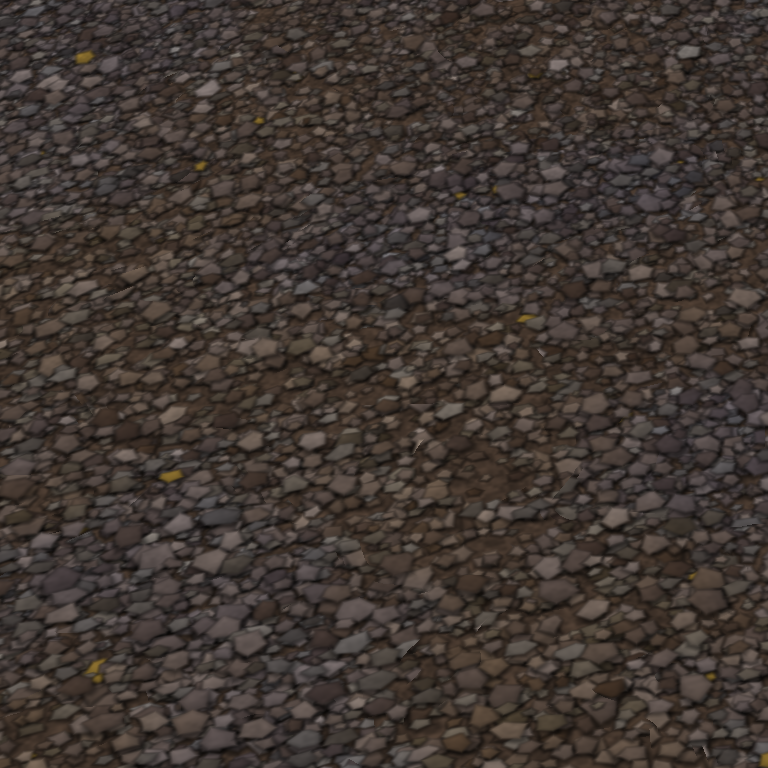
A WebGL 2 fragment shader for this texture:

```glsl
#version 300 es
precision highp float;
// Gravel ground seen at a slant: layers of jittered cells each hold one
// angular stone, painted far to near over brown soil. Stones shrink with
// distance, lean to the right and cast soft contact shadows.

uniform vec2 u_resolution;
out vec4 fragColor;

const float STONE_SIZE = 0.050;   // cell width at the bottom edge
const float FAR_SCALE = 0.52;     // stone scale at the top edge
const float FLATTEN = 0.60;       // foreshortening of the ground
const float LEAN = 0.24;          // tilt of the long axes, radians
const float EDGE_BLUR = 0.0032;   // half width of soft edges, canvas units
const int LAYERS = 6;
const int FACES = 5;              // straight sides of a stone
const float STONE_TONE = 0.292;
const float TONE_SPREAD = 0.125;
const float SHADOW = 0.42;
const vec3 SOIL = vec3(0.255, 0.202, 0.165);
const vec3 COOL_TINT = vec3(0.036, 0.0, 0.002);
const vec3 WARM_TINT = vec3(0.062, 0.0, -0.052);
const vec3 LEAF = vec3(0.50, 0.40, 0.17);
const float TAU = 6.2831853;

// Integer hash giving three values in 0..1
vec3 hash3(ivec3 cell) {
    uvec3 v = uvec3(cell) * 1664525u + 1013904223u;
    v.x += v.y * v.z; v.y += v.z * v.x; v.z += v.x * v.y;
    v ^= v >> 16u;
    v.x += v.y * v.z; v.y += v.z * v.x; v.z += v.x * v.y;
    return vec3(v >> 8u) / 16777216.0;
}

float valueNoise(vec2 p, int seed) {
    ivec2 c = ivec2(floor(p));
    vec2 f = fract(p);
    f = f * f * (3.0 - 2.0 * f);
    float a = hash3(ivec3(c, seed)).x;
    float b = hash3(ivec3(c + ivec2(1, 0), seed)).x;
    float d = hash3(ivec3(c + ivec2(0, 1), seed)).x;
    float e = hash3(ivec3(c + ivec2(1, 1), seed)).x;
    return mix(mix(a, b, f.x), mix(d, e, f.x), f.y);
}

mat2 rotation(float a) {
    float c = cos(a), s = sin(a);
    return mat2(c, s, -s, c);
}

// Signed distance to an irregular polygon with clipped corners
float stoneDistance(vec2 p, float radius, float turn, float seed) {
    float d = length(p) - radius * 1.12;
    for (int k = 0; k < FACES; k++) {
        float r = fract(seed * 17.31 * float(k + 1));
        float a = turn + TAU * (float(k) + 0.6 * r) / float(FACES);
        float reach = radius * mix(0.66, 1.0, fract(r * 7.7));
        d = max(d, dot(p, vec2(cos(a), sin(a))) - reach);
    }
    return d;
}

vec3 stoneColor(vec3 pick, vec3 extra, float earth, float far) {
    float tone = STONE_TONE + TONE_SPREAD * (pick.x + extra.x - 1.0);
    tone += 0.13 * smoothstep(0.95, 1.0, extra.y) - 0.022 * far;
    float warmth = 0.6 * pick.y + 0.6 * earth - 0.1 - 0.25 * far;
    vec3 color = tone + mix(COOL_TINT, WARM_TINT, warmth);
    color.r -= 0.022 * step(0.7, extra.z);
    return mix(color, LEAF, step(0.9975, pick.y));
}

void main() {
    vec2 uv = gl_FragCoord.xy / u_resolution.y;

    // Perspective: logarithmic depth keeps cells in proportion
    float shrink = 1.0 - FAR_SCALE;
    float size = 1.0 - shrink * uv.y;
    vec2 ground = vec2((uv.x - 0.5) / size, -log(size) / shrink);
    ground = rotation(-LEAN) * ground / STONE_SIZE;
    ground.y /= FLATTEN;
    float soft = EDGE_BLUR / (STONE_SIZE * size * 0.8);

    // Broad patches of bare earth, and a cooler far right corner
    vec2 broad = rotation(-LEAN) * uv * vec2(3.0, 5.5);
    float patches = 0.65 * valueNoise(broad, 91) + 0.35 * valueNoise(broad * 2.3, 92);
    float earth = smoothstep(0.32, 0.78, patches);
    float far = smoothstep(0.7, 1.7, uv.x + uv.y);
    float mottle = valueNoise(ground * 2.6, 93) - 0.5;
    float grit = valueNoise(ground * 6.0, 94) - 0.5;

    vec3 color = SOIL * (1.0 + 0.35 * mottle + 0.3 * grit);

    for (int layer = 0; layer < LAYERS; layer++) {
        float scale = 1.0 - 0.45 * fract(float(layer) * 0.618);
        vec2 q = ground / scale + float(layer) * vec2(13.7, 7.3);
        ivec2 home = ivec2(floor(q));
        float blur = soft / scale;
        for (int j = 1; j >= -1; j--) {
            for (int i = -1; i <= 1; i++) {
                ivec2 cell = home + ivec2(i, j);
                vec3 place = hash3(ivec3(cell, layer * 3));
                vec2 p = q - vec2(cell) - 0.5 - 0.8 * (place.xy - 0.5);
                if (dot(p, p) > 1.0) continue;
                vec3 pick = hash3(ivec3(cell, layer * 3 + 1));
                vec3 extra = hash3(ivec3(cell, layer * 3 + 2));
                if (fract(pick.z * 41.0) > 0.86 - 0.42 * earth) continue;

                p.y *= mix(0.85, 1.35, extra.z);
                float radius = mix(0.29, 0.64, place.z * place.z);
                float d = stoneDistance(p, radius, pick.z * TAU, extra.x);

                // Contact shadow, then the lit stone with a darker rim
                float shade = smoothstep(0.2, -0.05, d + 0.2 * p.y);
                color *= 1.0 - SHADOW * shade;
                float slope = dot(p, vec2(pick.x - 0.65, 0.9)) / radius;
                float light = 1.0 + 0.13 * slope + 0.14 * mottle + 0.10 * grit;
                light *= 1.0 - 0.17 * smoothstep(-0.2, 0.05, d);
                vec3 stone = stoneColor(pick, extra, earth, far) * light;
                color = mix(color, stone, smoothstep(blur, -blur, d));
            }
        }
    }
    fragColor = vec4(clamp(color, 0.0, 1.0), 1.0);
}
```
